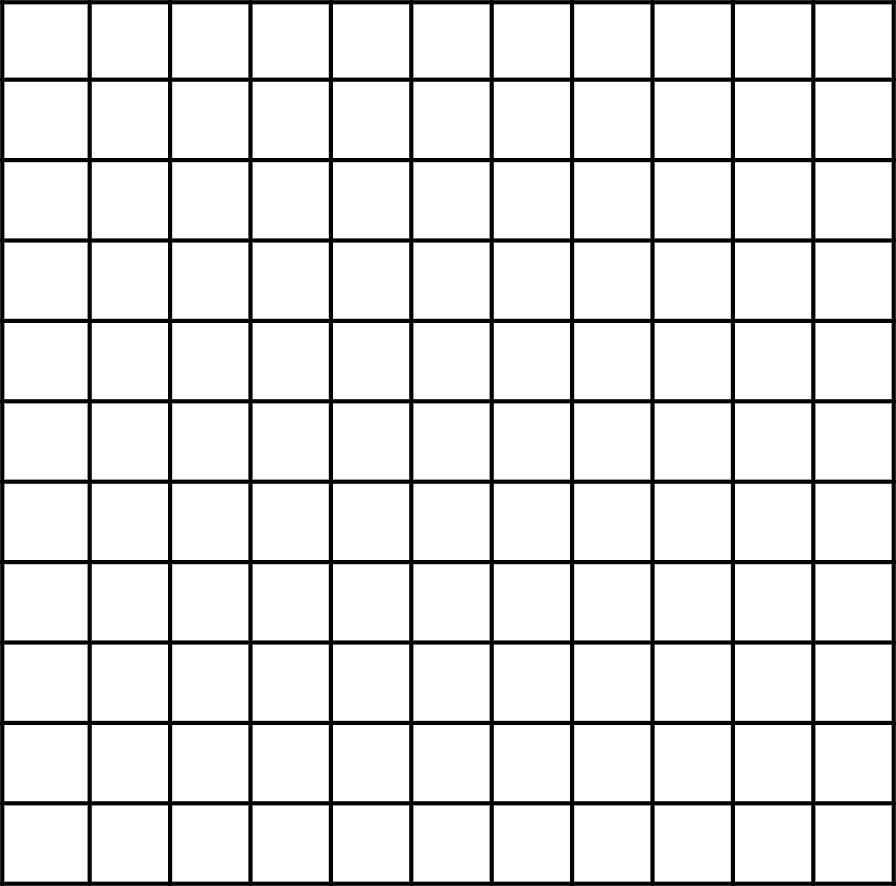
This pattern is drawn by a Shadertoy shader. Its source:

```glsl
// Plain ruled grid: eleven by eleven white cells with black lines.
// Lines repeat evenly from the lower right corner; a closing frame line
// leaves the leftmost column a little wide and the top row a little short.

#define PITCH 0.09075       // line spacing, in canvas heights
#define LINE_WIDTH 0.00474  // stroke thickness
#define INSET 0.00257       // canvas edge to centre of the frame line
#define LAST_LINE 10.0      // index of the last evenly spaced line
#define INK vec3(0.008)
#define PAPER vec3(1.0)

// Distance on each axis to the nearest grid or frame line
vec2 lineDistance(vec2 q, vec2 farEdge) {
    vec2 index = clamp(round(q / PITCH), 0.0, LAST_LINE);
    return min(abs(q - index * PITCH), abs(q - farEdge));
}

void mainImage(out vec4 fragColor, in vec2 fragCoord) {
    float pixel = 1.0 / iResolution.y;
    vec2 size = iResolution.xy * pixel;
    vec2 p = fragCoord * pixel;

    // Measure from the lower right corner of the frame
    vec2 q = vec2(size.x - p.x, p.y) - INSET;
    vec2 d = lineDistance(q, size - 2.0 * INSET);

    // Antialiased stroke coverage, joined where lines cross
    vec2 coverage = clamp((0.5 * LINE_WIDTH - d) / pixel + 0.5, 0.0, 1.0);
    float ink = max(coverage.x, coverage.y);

    fragColor = vec4(mix(PAPER, INK, ink), 1.0);
}
```
